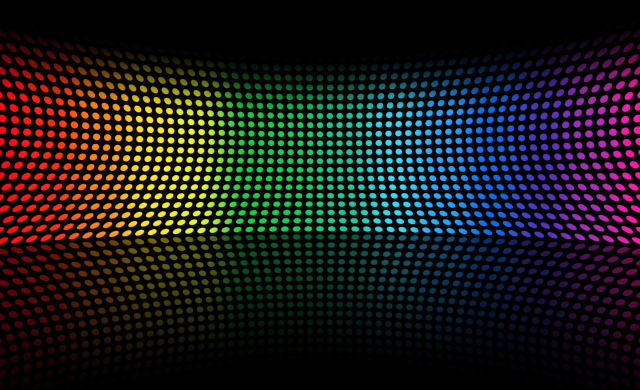
A Shadertoy shader for this background:

```glsl
const float SEAM_HEIGHT = 0.403;    // wall meets floor, at the centre
const float HORIZON = 0.519;        // height where rows stay straight
const float SIDE_STRETCH = 0.30;    // vertical growth towards the sides
const float COLUMN_PITCH = 0.025;
const float COLUMN_GROWTH = 0.08;
const float ROW_PITCH = 0.0207;
const float ROW_GROWTH = 0.005;
const float BEND_HEIGHT = 0.245;    // narrowest part of the wall above the seam
const float BEND_AMOUNT = 0.22;
const float DOT_RADIUS = 0.325;     // in grid cells
const float FADE_START = 0.278;
const float FADE_END = 0.46;
const float REFLECTION = 0.43;
const float REFLECTION_END = 0.36;
const float AMBIENT = 0.025;

const int STOPS = 14;
const vec3 SPECTRUM[STOPS] = vec3[STOPS](
    vec3(1.00, 0.03, 0.08), vec3(1.00, 0.16, 0.06), vec3(1.00, 0.52, 0.06),
    vec3(1.00, 0.90, 0.12), vec3(0.92, 0.95, 0.16), vec3(0.10, 0.80, 0.27),
    vec3(0.09, 0.80, 0.36), vec3(0.12, 0.77, 0.60), vec3(0.20, 0.86, 0.97),
    vec3(0.14, 0.66, 1.00), vec3(0.06, 0.42, 0.92), vec3(0.32, 0.20, 0.74),
    vec3(0.66, 0.18, 0.72), vec3(1.00, 0.10, 0.66));

vec3 spectrum(float x) {
    float s = clamp(x, 0.0, 0.9999) * float(STOPS - 1);
    int i = int(s);
    return mix(SPECTRUM[i], SPECTRUM[i + 1], smoothstep(0.0, 1.0, fract(s)));
}

// Column and row coordinates on the curved wall
vec2 wallGrid(float x, float side, float h) {
    float bend = h / BEND_HEIGHT - 1.0;
    float flare = 1.0 + BEND_AMOUNT * bend * bend;
    float column = x * (1.0 - COLUMN_GROWTH * side * side) / (flare * COLUMN_PITCH);
    float row = h / (ROW_PITCH + ROW_GROWTH * h);
    return vec2(column + 0.5, row);
}

// Round dots in grid space, smoothed along the local gradient
float dots(vec2 grid) {
    vec2 cell = fract(grid) - 0.5;
    float dist = length(cell);
    vec2 normal = cell / max(dist, 0.001);
    vec2 slope = vec2(dot(normal, dFdx(grid)), dot(normal, dFdy(grid)));
    float blur = clamp(0.75 * length(slope), 0.01, 0.16);
    return 1.0 - smoothstep(-blur, blur, dist - DOT_RADIUS);
}

void mainImage(out vec4 fragColor, in vec2 fragCoord) {
    vec2 uv = fragCoord / iResolution.xy;
    vec2 p = vec2((fragCoord.x - 0.5 * iResolution.x) / iResolution.y, uv.y);
    float side = 2.0 * uv.x - 1.0;

    // Fold the floor onto the wall along the curved seam
    float stretch = 1.0 + SIDE_STRETCH * side * side;
    float seam = HORIZON - (HORIZON - SEAM_HEIGHT) * stretch;
    float signedHeight = (p.y - seam) / stretch;
    float h = abs(signedHeight);

    // Light on the wall and its fading reflection
    float wallLight = 1.0 - smoothstep(FADE_START, FADE_END, h);
    float floorLight = REFLECTION * (1.0 - smoothstep(0.0, REFLECTION_END, h));
    float light = signedHeight > 0.0 ? wallLight : floorLight;

    vec3 tint = spectrum(uv.x);
    float mask = dots(wallGrid(p.x, side, h));
    vec3 color = tint * light * mix(AMBIENT, 1.0, mask);
    fragColor = vec4(color, 1.0);
}
```
